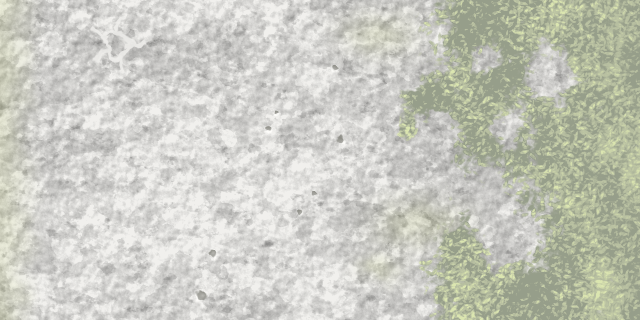
Give the GLSL for this texture, as a Shadertoy shader.

```glsl
// Pale weathered stone with white flakes and pits, overgrown by moss on the right.
const vec3 STONE_TINT = vec3(1.0, 0.997, 0.985);
const vec3 OLIVE_WASH = vec3(0.77, 0.78, 0.67);
const vec3 MOSS_DARK = vec3(0.59, 0.62, 0.54);
const vec3 MOSS_MID = vec3(0.72, 0.75, 0.63);
const vec3 MOSS_LIGHT = vec3(0.86, 0.90, 0.69);
const vec3 PIT_COLOR = vec3(0.50, 0.50, 0.47);
const float STONE_LEVEL = 0.795;
const float FLAKE_GAIN = 0.085;
const float RELIEF_GAIN = 0.34;
const float MOSS_EDGE = 1.36;
const vec2 LIGHT_STEP = vec2(-0.25, 0.35);
const vec2 LICHEN_CENTER = vec2(0.365, 0.865);

// Soft regions: centre, radii
const vec4 PALE[7] = vec4[7](
    vec4(0.47, 0.46, 0.17, 0.14), vec4(0.70, 0.25, 0.20, 0.11),
    vec4(0.97, 0.12, 0.20, 0.06), vec4(0.99, 0.70, 0.12, 0.12),
    vec4(0.28, 0.15, 0.15, 0.11), vec4(0.88, 0.43, 0.20, 0.11),
    vec4(0.68, 0.96, 0.20, 0.06));
const vec4 BAYS[6] = vec4[6](
    vec4(1.50, 0.39, 0.16, 0.12), vec4(1.71, 0.77, 0.075, 0.10),
    vec4(1.60, 0.60, 0.055, 0.05), vec4(1.52, 0.81, 0.055, 0.045),
    vec4(1.61, 0.24, 0.11, 0.09), vec4(1.37, 0.57, 0.065, 0.09));
const vec4 SPRIGS[3] = vec4[3](
    vec4(1.33, 0.70, 0.075, 0.045), vec4(1.26, 0.61, 0.04, 0.065),
    vec4(1.44, 0.23, 0.06, 0.04));
const vec4 STAINS[3] = vec4[3](
    vec4(1.18, 0.89, 0.10, 0.07), vec4(1.31, 0.30, 0.13, 0.07),
    vec4(1.19, 0.16, 0.07, 0.04));
// Pits: centre, radius
const vec3 PITS[8] = vec3[8](
    vec3(1.062, 0.565, 0.015), vec3(0.839, 0.599, 0.010),
    vec3(0.667, 0.211, 0.014), vec3(0.633, 0.078, 0.019),
    vec3(1.047, 0.789, 0.011), vec3(0.984, 0.396, 0.010),
    vec3(0.865, 0.648, 0.008), vec3(0.937, 0.336, 0.009));

float hash(vec2 p) {
    vec3 q = fract(p.xyx * 0.1031);
    q += dot(q, q.yzx + 33.33);
    return fract((q.x + q.y) * q.z);
}

float noise(vec2 p) {
    vec2 i = floor(p), f = fract(p);
    f = f * f * (3.0 - 2.0 * f);
    return mix(mix(hash(i), hash(i + vec2(1, 0)), f.x),
               mix(hash(i + vec2(0, 1)), hash(i + vec2(1, 1)), f.x), f.y);
}

float fbm(vec2 p) {
    float sum = 0.0, amp = 0.5;
    for (int i = 0; i < 4; i++) {
        sum += amp * noise(p);
        p = mat2(1.6, 1.2, -1.2, 1.6) * p + 17.3;
        amp *= 0.56;
    }
    return sum / 1.025;
}

float blob(vec2 p, vec4 b) {
    vec2 d = (p - b.xy) / b.zw;
    return exp(-dot(d, d));
}

// Brightest of the randomly turned leaflets around a point
float leaves(vec2 p) {
    float tone = 0.0;
    for (int k = 0; k < 9; k++) {
        vec2 id = floor(p) + vec2(k % 3 - 1, k / 3 - 1);
        float h = hash(id + 5.0);
        vec2 d = p - id - vec2(hash(id + 31.0), hash(id + 67.0));
        float a = 2.6 * hash(id + 93.0) - 0.9;
        d = mat2(cos(a), -sin(a), sin(a), cos(a)) * d;
        float leaf = smoothstep(1.0, 0.35, length(d / vec2(0.85, 0.36)));
        tone = max(tone, leaf * (0.35 + 0.65 * h));
    }
    return tone;
}

vec3 stoneColor(vec2 p, vec2 w) {
    float pale = 0.0, stain = 0.0;
    for (int i = 0; i < 7; i++) pale += blob(w, PALE[i]);
    for (int i = 0; i < 3; i++) stain += blob(w, STAINS[i]);
    float relief = fbm(p * 34.0) - fbm(p * 34.0 + LIGHT_STEP);
    float flake = smoothstep(0.49, 0.57, fbm(p * vec2(21.0, 26.0) + 9.0) + 0.11 * pale - 0.03);
    float level = STONE_LEVEL + FLAKE_GAIN * flake + RELIEF_GAIN * relief + 0.025 * pale;
    level += 0.16 * (fbm(p * 6.0) - 0.5) + 0.16 * (fbm(p * 75.0) - 0.5);
    level -= 0.10 * smoothstep(0.34, 0.24, fbm(p * vec2(24.0, 30.0) + 41.0));
    level -= 0.045 * smoothstep(1.1, 1.4, p.x);
    // Curled white lichen: a wavy ring with five arms
    vec2 d = w - LICHEN_CENTER;
    float r = length(d), a = atan(d.y, d.x);
    float ring = abs(r - 0.038 - 0.008 * sin(3.0 * a + 1.0));
    float arm = max(abs(sin(2.5 * a)) * r * 0.45, max(0.036 - r, r - 0.078));
    level = mix(level, 0.94, 0.85 * smoothstep(0.011, 0.004, min(ring, arm)));
    vec3 color = STONE_TINT * min(level, 0.945);
    float wash = 0.55 * stain + 0.65 * smoothstep(0.15, -0.02, w.x);
    color = mix(color, OLIVE_WASH + 0.7 * (level - 0.82), min(wash, 0.75));
    // Pits: shaded hollow with a paler lip below
    for (int i = 0; i < 8; i++) {
        vec2 e = (p - PITS[i].xy) / PITS[i].z + 0.9 * (vec2(noise(p * 90.0), noise(p * 90.0 + 7.0)) - 0.5);
        float lip = smoothstep(1.6, 0.9, length(e + vec2(0.1, 0.35)));
        float hollow = smoothstep(1.0, 0.55, length(e * vec2(0.9, 1.15)));
        color = mix(color + 0.05 * lip, PIT_COLOR, hollow * (0.7 + 0.25 * clamp(e.y, -1.0, 1.0)));
    }
    return color;
}

vec3 mossColor(vec2 p) {
    float tone = 0.55 * leaves(p * 42.0) + 0.42 * leaves(p * 80.0 + 13.0);
    tone += 1.1 * (fbm(p * 9.0 + 3.0) - 0.5) + 0.5 * (fbm(p * 70.0) - 0.5);
    tone = mix(tone, 0.55 + 0.7 * (tone - 0.5), smoothstep(1.65, 1.95, p.x));
    vec3 color = mix(MOSS_DARK, MOSS_MID, smoothstep(0.12, 0.48, tone));
    return mix(color, MOSS_LIGHT, smoothstep(0.45, 0.95, tone));
}

float mossCover(vec2 p, vec2 w) {
    float field = clamp((w.x - MOSS_EDGE) / 0.10, -2.5, 1.0);
    for (int i = 0; i < 6; i++) field -= 1.7 * blob(w, BAYS[i]);
    for (int i = 0; i < 3; i++) field += 1.9 * blob(w, SPRIGS[i]);
    field += 1.8 * (fbm(p * 24.0 + 2.0) - 0.5) + 0.6 * (leaves(p * 42.0) - 0.45);
    return smoothstep(-0.3, 0.35, field);
}

void mainImage(out vec4 fragColor, in vec2 fragCoord) {
    vec2 p = fragCoord / iResolution.xy * vec2(2.0, 1.0);
    vec2 warped = p + 0.07 * (vec2(fbm(p * 13.0), fbm(p * 13.0 + 50.0)) - 0.5);
    vec3 color = mix(stoneColor(p, warped), mossColor(p), mossCover(p, warped));
    fragColor = vec4(color, 1.0);
}
```
